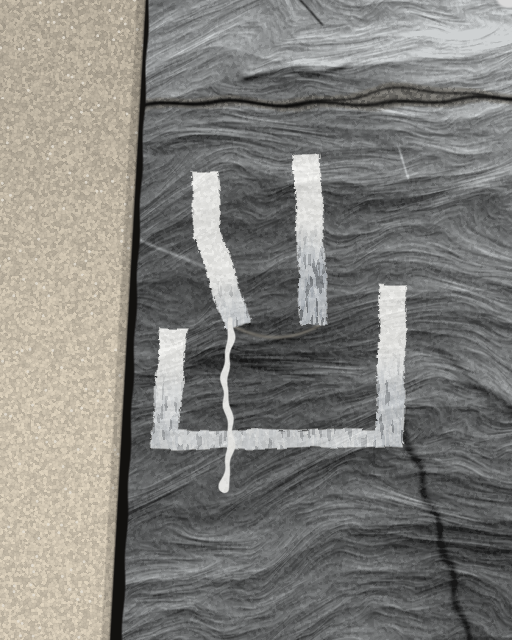
Give the GLSL for this texture, as a WebGL 2 fragment shader.

```glsl
#version 300 es
precision highp float;
uniform vec2 u_resolution;
out vec4 outColor;

const vec3 CONCRETE = vec3(0.76, 0.72, 0.65);
const vec3 SLATE_TINT = vec3(0.985, 1.0, 1.005);
const vec3 PAINT = vec3(0.88, 0.88, 0.87);
const vec3 THIN_PAINT = vec3(0.65, 0.67, 0.69);
const vec3 GAP = vec3(0.07, 0.065, 0.06);
const vec3 DUST = vec3(0.52, 0.50, 0.46);
const float RELIEF_GAIN = 0.85;
const float GRAIN_SCALE = 230.0;
const float BAR_HALF = 0.0212;
const float BASE_HALF = 0.0145;
const float DRIP_HALF = 0.0048;

vec2 hash2(vec2 c) {
  vec3 h = fract(c.xyx * vec3(0.1031, 0.1030, 0.0973));
  h += dot(h, h.yzx + 33.33);
  return fract((h.xx + h.yz) * h.zy);
}

// Cellular noise: nearest distance, cell value
vec2 cells(vec2 p) {
  vec2 base = floor(p), best = vec2(9.0, 0.0);
  for (int n = 0; n < 9; n++) {
    vec2 c = base + vec2(n % 3 - 1, n / 3 - 1), r = hash2(c);
    float d = length(c + r - p);
    if (d < best.x) best = vec2(d, fract(r.x * 7.3 + r.y * 3.1));
  }
  return best;
}

// Warped, layered sines form split-stone ridges
float slateHeight(vec2 p) {
  vec2 q = mat2(0.97, -0.24, 0.24, 0.97) * p * vec2(9.0, 17.0);
  float h = 0.0, amp = 1.0;
  for (int i = 0; i < 7; i++) {
    float k = float(i), turn = 0.5 * sin(k * 2.4 + 0.5);
    q += 0.5 * sin(q.yx * vec2(1.1, 0.9) + vec2(1.7, 2.3) * k);
    h += amp * (0.45 * sin(q.x) + 1.0 - abs(sin(q.y + 0.6 * k)));
    q = mat2(cos(turn), sin(turn), -sin(turn), cos(turn)) * q * 1.75;
    amp *= 0.55;
  }
  return h;
}

// Flat-ended bar: joins its distance and worn-coat amount to paint
void addBar(inout vec2 paint, vec2 p, vec2 a, vec2 b, float halfWidth, vec2 fade, float wear) {
  vec2 axis = normalize(b - a), r = p - a;
  float len = length(b - a), along = dot(r, axis);
  vec2 d = abs(vec2(along - 0.5 * len, dot(r, vec2(-axis.y, axis.x)))) - vec2(0.5 * len, halfWidth);
  float dist = length(max(d, 0.0)) + min(max(d.x, d.y), 0.0);
  paint.x = min(paint.x, dist);
  if (dist < 0.0) paint.y = max(paint.y, wear * smoothstep(fade.x, fade.y, along / len));
}

// Soft line along a segment
float crease(vec2 p, vec2 a, vec2 b, float width) {
  vec2 r = p - a, s = b - a;
  float t = clamp(dot(r, s) / dot(s, s), 0.0, 1.0), d = length(r - s * t) / width;
  return exp(-d * d) * smoothstep(0.0, 0.15, t) * smoothstep(1.0, 0.85, t);
}

float spot(vec2 p, vec2 center, vec2 size) {
  vec2 d = (p - center) / size;
  return exp(-dot(d, d));
}

float line(float d, float width) { return exp(-d * d / (width * width)); }

void main() {
  vec2 p = gl_FragCoord.xy / u_resolution.y;
  float px = 1.0 / u_resolution.y;
  vec2 grain = cells(p * GRAIN_SCALE), fleck = cells(p * 65.0);
  vec2 wob = 0.005 * sin(p.yx * vec2(57.0, 49.0) + 3.0 * sin(p * vec2(23.0, 31.0)));
  vec2 w = p + wob;
  float speck = grain.y - 0.5;

  // Slate: broad light and relief
  float rise = slateHeight(p) - slateHeight(p + vec2(0.001, 0.0028));
  float tone = 0.345 + 0.2 * smoothstep(0.67, 0.97, p.y) + 0.1 * smoothstep(0.4, 0.8, p.x) * smoothstep(0.1, 0.5, p.y);
  tone += 0.07 * spot(p, vec2(0.4, 0.08), vec2(0.25, 0.14)) + 0.09 * spot(p, vec2(0.72, 0.93), vec2(0.14, 0.08));
  tone -= 0.07 * spot(p, vec2(0.4, 0.42), vec2(0.18, 0.14)) + 0.06 * spot(p, vec2(0.74, 0.1), vec2(0.12, 0.14));
  tone += clamp(rise * RELIEF_GAIN, -0.16, 0.24) * (0.7 + tone) + 0.08 * speck;

  // Ridges, cracks and scratches
  tone += 0.20 * crease(w, vec2(0.21, 0.629), vec2(0.325, 0.583), 0.004);
  tone += 0.22 * crease(w, vec2(0.365, 0.882), vec2(0.56, 0.91), 0.006);
  tone -= 0.26 * crease(w, vec2(0.365, 0.875), vec2(0.56, 0.9), 0.006);
  tone -= 0.20 * crease(w, vec2(0.62, 0.36), vec2(0.69, 0.165), 0.006);
  tone -= 0.20 * crease(w, vec2(0.68, 0.2), vec2(0.74, -0.04), 0.006);
  tone -= 0.16 * crease(w, vec2(0.67, 0.46), vec2(0.83, 0.33), 0.01);
  tone += 0.13 * crease(w, vec2(0.67, 0.67), vec2(0.83, 0.75), 0.008);
  tone += 0.20 * crease(p, vec2(0.621, 0.775), vec2(0.64, 0.715), 0.002);
  tone -= 0.30 * crease(p, vec2(0.46, 1.01), vec2(0.508, 0.957), 0.002);
  vec3 color = SLATE_TINT * clamp(tone, 0.09, 0.82);
  float arcX = p.x - 0.431, arc = p.y - 0.473 - 4.0 * arcX * arcX;
  color = mix(color, DUST, 0.6 * line(arc, 0.003) * smoothstep(0.085, 0.065, abs(arcX)));
  color = mix(color, vec3(0.85), smoothstep(0.022, 0.014, length((p - vec2(0.795, 1.0)) * vec2(1.0, 1.5))));

  // Seam, split wider toward the right
  float seam = p.y - 0.834 - 0.03 * (p.x - 0.224) - 0.004 * sin(p.x * 19.0 + 2.0) - 0.6 * wob.y;
  float lens = 0.011 * line(p.x - 0.63, 0.09), seamWidth = 0.0035 + lens + 0.002 * fleck.y;
  color = mix(color, DUST * (0.55 + 0.4 * grain.y), 0.65 * smoothstep(seamWidth + 0.007, seamWidth, abs(seam)));
  color *= (1.0 - 0.72 * line(seam + lens, 0.0035)) * (1.0 - 0.5 * line(seam - lens, 0.0025));

  // Painted bars, worn toward their lower ends
  vec2 rough = p + 0.28 * wob + 0.0035 * (vec2(grain.y, fleck.y) - 0.5);
  vec2 paint = vec2(9.0, 0.0);
  addBar(paint, rough, vec2(0.320, 0.733), vec2(0.324, 0.626), BAR_HALF, vec2(0.0, 1.0), 0.0);
  addBar(paint, rough, vec2(0.322, 0.640), vec2(0.372, 0.493), BAR_HALF, vec2(0.4, 1.0), 0.7);
  addBar(paint, rough, vec2(0.479, 0.760), vec2(0.491, 0.493), BAR_HALF, vec2(0.35, 0.75), 1.0);
  addBar(paint, rough, vec2(0.271, 0.487), vec2(0.257, 0.302), BAR_HALF, vec2(0.2, 0.8), 0.6);
  addBar(paint, rough, vec2(0.615, 0.556), vec2(0.608, 0.302), BAR_HALF, vec2(0.35, 0.7), 0.75);
  addBar(paint, rough, vec2(0.236, 0.312), vec2(0.631, 0.316), BASE_HALF, vec2(-1.0, 0.0), 0.5);
  float streak = cells(p * vec2(260.0, 60.0)).y;
  vec3 coat = mix(PAINT, THIN_PAINT, paint.y * (0.55 + 0.6 * streak)) + 0.07 * speck + clamp(rise * 0.3, -0.08, 0.06);
  color = mix(color, coat, smoothstep(px, -px, paint.x) * (1.0 - 0.45 * paint.y * step(0.86, streak)));

  // Drip with a rounded tip
  float dripX = 0.356 + 0.005 * sin(p.y * 37.0 + 2.4) + 0.0015 * sin(p.y * 150.0);
  float dripR = DRIP_HALF * (1.0 + 0.25 * sin(p.y * 110.0) + 0.5 * line(p.y - 0.24, 0.012));
  float drip = length(vec2(p.x - dripX, p.y - clamp(p.y, 0.236, 0.5))) - dripR;
  color = mix(color, PAINT + 0.04 * speck, smoothstep(px, -px, drip));

  // Dark gap, concrete slab and bevel
  float edge = mix(0.172, 0.228, p.y), gapEnd = edge + mix(0.019, 0.005, p.y) + 0.25 * wob.x;
  color = mix(color, GAP, smoothstep(0.002, -0.002, p.x - gapEnd));
  vec3 slab = CONCRETE * (0.96 + 0.12 * smoothstep(0.95, 0.25, p.y) + 0.2 * speck - 0.08 * grain.x);
  slab = mix(slab, vec3(0.9, 0.88, 0.84), 0.8 * step(0.84, fleck.y) * smoothstep(0.19, 0.1, fleck.x));
  slab *= 1.0 - 0.16 * smoothstep(-0.016, -0.012, p.x - edge) - 0.25 * smoothstep(-0.004, 0.0, p.x - edge);
  color = mix(color, slab, smoothstep(px, -px, p.x - edge));
  outColor = vec4(clamp(color, 0.0, 1.0), 1.0);
}
```
